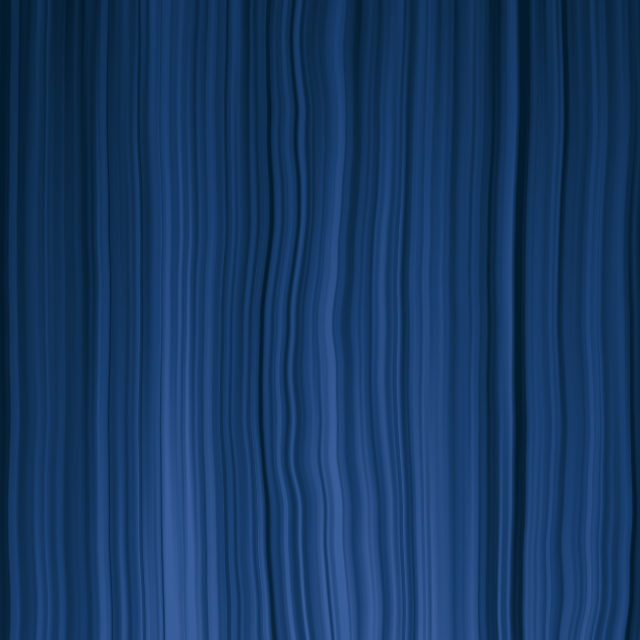
Reproduce this texture procedurally as a Shadertoy shader.

```glsl
// Deep blue vertical strands, like combed fibre or dark wood grain, paler at the foot.
// A smooth sideways warp bends the x axis; layered noise across the bent axis gives
// the streaks, with narrow bright ribbons and thin dark creases laid between them.

const vec3 DEEP_NAVY  = vec3(0.010, 0.105, 0.180);
const vec3 NAVY       = vec3(0.055, 0.178, 0.310);
const vec3 ROYAL_BLUE = vec3(0.100, 0.252, 0.450);
const vec3 PALE_BLUE  = vec3(0.225, 0.370, 0.610);

const float MEAN_TONE      = 0.48;
const float FOOT_GLOW      = 0.44;  // tone change from top to bottom
const float BROAD_FREQ     = 8.0;   // streaks across the canvas, per layer
const float MEDIUM_FREQ    = 38.0;
const float FINE_FREQ      = 95.0;
const float FIBRE_FREQ     = 205.0;
const float BROAD_GAIN     = 0.27;
const float MEDIUM_GAIN    = 0.30;
const float FINE_GAIN      = 0.44;
const float FIBRE_GAIN     = 0.36;
const float RIBBON_COUNT   = 10.0;
const float RIBBON_LIFT    = 0.22;
const float CREASE_DEPTH   = 0.26;
const float CALM_WARP      = 0.16;  // bending left in the straight areas

float hash(vec2 p) {
    return fract(sin(dot(p, vec2(127.1, 311.7))) * 43758.5453);
}

float noise(vec2 p) {
    vec2 i = floor(p);
    vec2 f = fract(p);
    f = f * f * (3.0 - 2.0 * f);
    float low  = mix(hash(i), hash(i + vec2(1.0, 0.0)), f.x);
    float high = mix(hash(i + vec2(0.0, 1.0)), hash(i + vec2(1.0, 1.0)), f.x);
    return mix(low, high, f.y);
}

// Soft spot, 1 at its centre
float spot(vec2 p, vec2 centre, vec2 size) {
    vec2 d = (p - centre) / size;
    return exp(-dot(d, d));
}

// Sideways bending, strongest in the middle and at the lower right
float warpOffset(vec2 p) {
    float strength = CALM_WARP + spot(p, vec2(0.48, 0.45), vec2(0.11, 0.5))
                   + 0.8 * spot(p, vec2(0.90, 0.08), vec2(0.08, 0.18));
    float sway   = noise(p * vec2(3.0, 3.2) + 5.3) - 0.5;
    float bend   = noise(p * vec2(7.0, 6.5) + 21.7) - 0.5;
    float wiggle = noise(p * vec2(13.0, 14.0) + 47.1) - 0.5;
    return strength * (0.060 * sway + 0.038 * bend + 0.012 * wiggle);
}

// One streak layer around zero, faded where it is finer than a pixel
float streak(float u, float y, float freq, float drift, float pixel) {
    float fade = 1.0 - smoothstep(0.45, 1.0, freq * pixel);
    return fade * (noise(vec2(u * freq, y * drift) + freq) - 0.5);
}

// Coverage of narrow bright ribbons, one at most per cell
float ribbons(float u, float pixel) {
    float cell = floor(u * RIBBON_COUNT);
    float centre = mix(0.2, 0.8, hash(vec2(cell, 3.0)));
    float halfWidth = mix(0.03, 0.085, hash(vec2(cell, 8.0)));
    float edge = 0.015 + pixel * RIBBON_COUNT;
    float d = abs(fract(u * RIBBON_COUNT) - centre);
    return 1.0 - smoothstep(halfWidth - edge * 0.5, halfWidth + edge * 0.5, d);
}

vec3 blueRamp(float tone) {
    float t = clamp(tone, 0.0, 1.0) * 3.0;
    vec3 color = mix(DEEP_NAVY, NAVY, clamp(t, 0.0, 1.0));
    color = mix(color, ROYAL_BLUE, clamp(t - 1.0, 0.0, 1.0));
    return mix(color, PALE_BLUE, clamp(t - 2.0, 0.0, 1.0));
}

void mainImage(out vec4 fragColor, in vec2 fragCoord) {
    vec2 p = fragCoord / iResolution.xy;
    float pixel = 1.0 / iResolution.x;
    float u = p.x + warpOffset(p);

    // Layered streaks; the fine ones come in strong and weak bundles
    float bundle = mix(0.55, 1.45, noise(vec2(u * 14.0 + 9.0, p.y * 0.6)));
    float broad  = BROAD_GAIN * streak(u, p.y, BROAD_FREQ, 0.3, pixel);
    float medium = MEDIUM_GAIN * streak(u, p.y, MEDIUM_FREQ, 0.4, pixel);
    float fine   = FINE_GAIN * streak(u, p.y, FINE_FREQ, 0.6, pixel)
                 + FIBRE_GAIN * streak(u, p.y, FIBRE_FREQ, 1.6, pixel);
    float detail = medium + bundle * fine;

    // Thin dark creases
    float crease = smoothstep(0.20, 0.42, streak(u + 0.37, p.y, 120.0, 0.3, pixel));
    detail -= CREASE_DEPTH * bundle * crease;

    // Ribbons cover most of the fine detail
    float ribbon = ribbons(u, pixel);
    float grain = broad + mix(detail, RIBBON_LIFT + 0.3 * detail, 0.85 * ribbon);

    // Paler foot, darker top
    float tone = MEAN_TONE + grain + FOOT_GLOW * (0.5 - p.y);
    fragColor = vec4(blueRamp(tone), 1.0);
}
```
